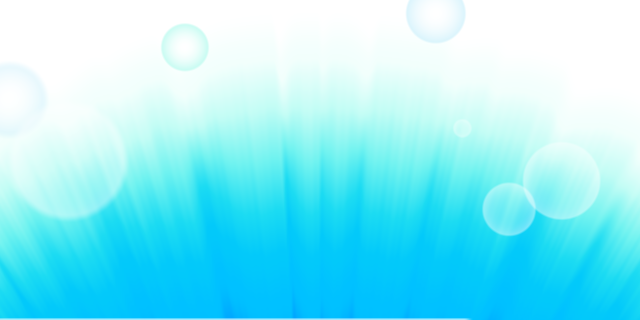
Give the GLSL for this background, as a Shadertoy shader.

```glsl
// Aqua light background: a curved white-to-blue ramp crossed by rays that
// fan out from a point below the canvas, with soft translucent bubbles on top.
// Rays bend the ramp height, so they are dark low down and pale high up.
#define RAY_ORIGIN vec2(1.0, -1.42)
#define RAMP_CURVE 0.26
#define RAY_DARKEN 0.15
#define RAY_LIGHTEN 0.09
#define FINE_RAYS 0.07
#define FINE_FREQ 34.0
#define STRIP_HEIGHT 0.005
#define STRIP_END 1.48

float slopeAt(float cell) {
    return 2.0 * fract(sin(cell * 127.1 + 3.7) * 4375.85) - 1.0;
}

// One-dimensional gradient noise
float gradientNoise(float x) {
    float cell = floor(x), f = x - cell;
    float u = f * f * f * (f * (f * 6.0 - 15.0) + 10.0);
    return mix(slopeAt(cell) * f, slopeAt(cell + 1.0) * (f - 1.0), u);
}

// Vertical colour ramp, deepest blue at the bottom
vec3 waterRamp(float h) {
    const vec3 deep = vec3(0.0, 0.62, 1.0), blue = vec3(0.0, 0.755, 1.0);
    const vec3 azure = vec3(0.01, 0.79, 0.98), cyan = vec3(0.11, 0.86, 0.95);
    const vec3 aqua = vec3(0.44, 0.95, 0.94), mint = vec3(0.76, 0.99, 0.96);
    const vec3 pale = vec3(0.95, 1.0, 0.99);
    vec3 c = mix(deep, blue, smoothstep(-0.16, 0.04, h));
    c = mix(c, azure, smoothstep(0.04, 0.21, h));
    c = mix(c, cyan, clamp((h - 0.21) / 0.13, 0.0, 1.0));
    c = mix(c, aqua, clamp((h - 0.34) / 0.16, 0.0, 1.0));
    c = mix(c, mint, clamp((h - 0.50) / 0.16, 0.0, 1.0));
    c = mix(c, pale, clamp((h - 0.66) / 0.16, 0.0, 1.0));
    return mix(c, vec3(1.0), smoothstep(0.82, 0.98, h));
}

// Sum of rays; each has a crisp edge and a tail toward the sign of its width
float rayField(float slope) {
    // slope, signed width, strength
    const vec3 rays[13] = vec3[13](
        vec3(-0.63, 0.03, 0.5), vec3(-0.53, 0.05, 0.3), vec3(-0.405, 0.08, 0.6),
        vec3(-0.31, 0.05, 0.25), vec3(-0.215, 0.06, 0.9), vec3(-0.06, 0.02, 0.8),
        vec3(0.0, 0.015, 0.4), vec3(0.075, -0.03, 0.6), vec3(0.178, 0.05, 0.5),
        vec3(0.25, 0.04, 0.35), vec3(0.36, 0.07, 0.9), vec3(0.51, 0.05, 0.7),
        vec3(0.62, 0.05, 0.4));
    float sum = 0.0;
    for (int i = 0; i < 13; i++) {
        float t = (slope - rays[i].x) / rays[i].y;
        float tail = max(t, 0.0);
        sum += rays[i].z * smoothstep(-0.25, 0.3, t) * exp(-1.6 * tail * tail);
    }
    return sum;
}

// Blend all bubbles over the background
vec3 addBubbles(vec3 color, vec2 p, float pixel) {
    // centre, radius, rim opacity
    const vec4 bubbles[7] = vec4[7](
        vec4(0.031, 0.688, 0.120, 0.75), vec4(0.214, 0.497, 0.188, 0.50),
        vec4(0.578, 0.852, 0.075, 0.90), vec4(1.362, 0.958, 0.094, 0.90),
        vec4(1.445, 0.599, 0.029, 0.50), vec4(1.755, 0.435, 0.122, 0.48),
        vec4(1.591, 0.346, 0.084, 0.50));
    const vec3 white = vec3(1.0), ice = vec3(0.80, 0.94, 0.985);
    const vec3 seafoam = vec3(0.70, 0.98, 0.93);
    for (int i = 0; i < 7; i++) {
        vec4 b = bubbles[i];
        float d = length(p - b.xy), q = min(d / b.z, 1.0);
        bool tinted = i == 0 || i == 2 || i == 3;
        vec3 rim = i == 2 ? seafoam : (tinted ? ice : white);
        float blur = i < 2 ? 0.022 : 0.006;
        float cover = 1.0 - smoothstep(-blur, max(pixel, blur * 0.3), d - b.z);
        float body = tinted ? 0.85 : mix(0.38, 1.0, q * q * q);
        vec3 tint = mix(white, rim, q * q);
        color = mix(color, tint, cover * body * b.w);
    }
    return color;
}

void mainImage(out vec4 fragColor, in vec2 fragCoord) {
    float pixel = 1.0 / iResolution.y;
    vec2 p = fragCoord * pixel;
    vec2 fromOrigin = p - RAY_ORIGIN;
    float slope = fromOrigin.x / fromOrigin.y;

    // Curved ramp height, shifted by the rays
    float h = p.y + RAMP_CURVE * fromOrigin.x * fromOrigin.x;
    float fine = gradientNoise(slope * FINE_FREQ)
               + 0.5 * gradientNoise(slope * FINE_FREQ * 2.7 + 9.0);
    float rays = rayField(slope);
    float shift = mix(-RAY_DARKEN, RAY_LIGHTEN, smoothstep(0.42, 0.76, h));
    h += rays * shift + fine * FINE_RAYS * (1.0 - smoothstep(0.6, 0.9, h));

    vec3 color = addBubbles(waterRamp(h), p, pixel);

    // Pale strip along the bottom edge
    float strip = 1.0 - smoothstep(STRIP_HEIGHT - pixel, STRIP_HEIGHT + pixel, p.y);
    strip *= 1.0 - smoothstep(STRIP_END - 0.03, STRIP_END, p.x);
    color = mix(color, vec3(0.9, 0.98, 1.0), 0.7 * strip);

    fragColor = vec4(color, 1.0);
}
```
